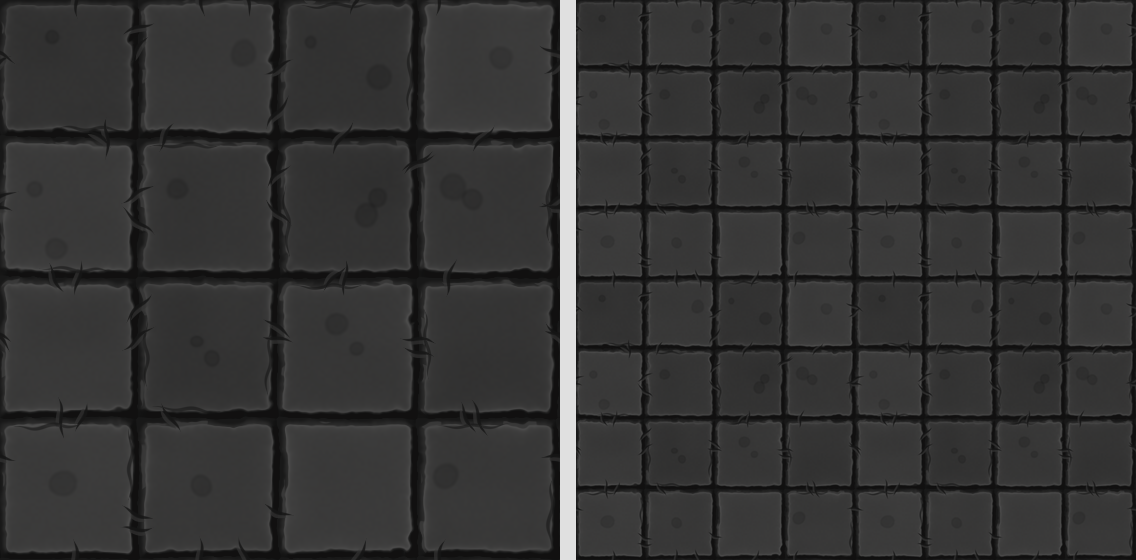
Left, the tile; right, the same tile 2 across and 2 down.
This texture is drawn by a Shadertoy shader. Its source:

```glsl
// Four by four dark stone tiles with chipped edges, cracked grooves and faint stains.

float hash(vec2 p) {
    return fract(sin(dot(p, vec2(127.1, 311.7))) * 43758.5453);
}

// Value noise over the 4 x 4 tile grid, wrapping at its border
float noise(vec2 p, float freq) {
    p *= freq;
    vec2 i = floor(p), f = fract(p);
    f = f * f * (3.0 - 2.0 * f);
    vec2 a = mod(i, 4.0 * freq), b = mod(i + 1.0, 4.0 * freq);
    return mix(mix(hash(a), hash(vec2(b.x, a.y)), f.x),
               mix(hash(vec2(a.x, b.y)), hash(b), f.x), f.y);
}

// Distance to the chipped tile edge, positive on the tile
float tileDistance(vec2 p) {
    vec2 q = abs(fract(p) - 0.5) - 0.41;
    float d = 0.04 - length(max(q, 0.0)) - min(max(q.x, q.y), 0.0);
    d += 0.022 * (noise(p, 13.0) - 0.5) + 0.010 * (noise(p, 29.0) - 0.5);
    return d - 0.022 * smoothstep(0.65, 0.95, noise(p, 7.0));
}

// Cracks on the grooves of one axis: x = dark line, y = pale flake beside it
vec2 cracks(vec2 p, float axis) {
    vec2 cell = vec2(round(p.x), floor(p.y));
    vec2 result = vec2(0.0);
    for (int k = 0; k < 3; k++) {
        vec2 id = mod(cell, 4.0) + vec2(17.0 * axis, 31.0 * float(k)) + 5.0;
        float h1 = hash(id), h2 = hash(id + 7.3), h3 = hash(id + 13.7);
        bool along = k == 2;
        if (h3 < (along ? 0.6 : 0.3)) continue;

        vec2 v = p - cell - vec2(0.0, along ? mix(0.3, 0.7, h1) : mix(0.15, 0.85, h1));
        if (along) v.x -= h2 < 0.5 ? -0.06 : 0.06;
        float angle = along ? 1.57 + 0.12 * (h2 - 0.5) : 1.9 * (h2 - 0.5);
        float halfLength = along ? 0.22 : mix(0.07, 0.13, h3);
        vec2 dir = vec2(cos(angle), sin(angle));
        vec2 r = vec2(dot(v, dir), dot(v, vec2(-dir.y, dir.x)));
        r.y += 0.012 * sin(r.x * 24.0 + h1 * 6.28);

        float taper = 1.0 - r.x * r.x / (halfLength * halfLength);
        float line = smoothstep(0.008, -0.004, abs(r.y) - 0.011 * taper);
        float flake = smoothstep(0.0, 0.01, 0.022 * taper - abs(r.y + 0.022));
        result = max(result, along ? vec2(0.6 * line, 0.0) : vec2(0.85 * line, 0.7 * flake));
    }
    return result;
}

// Soft round blots with a slightly darker ring
float stains(vec2 p) {
    vec2 cell = mod(floor(p), 4.0);
    float sum = 0.0;
    for (int k = 0; k < 3; k++) {
        vec2 id = cell + 41.0 + 9.0 * float(k);
        vec2 center = 0.18 + 0.64 * vec2(hash(id), hash(id + 3.1));
        float radius = mix(0.05, 0.12, hash(id + 5.7));
        float d = length(fract(p) - center) + 0.03 * (noise(p, 6.0) - 0.5);
        float blot = smoothstep(radius, radius * 0.6, d);
        float ring = smoothstep(0.025, 0.0, abs(d - radius * 0.75));
        sum += step(0.68, hash(id + 8.9)) * (0.026 * blot + 0.010 * ring);
    }
    return sum;
}

void mainImage(out vec4 fragColor, in vec2 fragCoord) {
    vec2 p = 4.0 * fragCoord / iResolution.xy + vec2(0.013, -0.016);
    vec2 w = p;
    p += 0.024 * (vec2(noise(w, 5.0), noise(w + 1.37, 5.0)) - 0.5);

    // Slope of the edge, lit from the upper left
    float d = tileDistance(p);
    vec2 e = vec2(0.012, 0.0);
    vec2 slope = vec2(tileDistance(p + e.xy) - tileDistance(p - e.xy),
                      tileDistance(p + e.yx) - tileDistance(p - e.yx));
    float facing = dot(slope / (length(slope) + 0.002), vec2(0.71, -0.71));
    float lit = smoothstep(-0.4, 0.5, facing);

    // Groove: shadowed wall, lit wall and pale chips on it
    float shadowWall = mix(0.15, 0.065, smoothstep(0.0, 0.02, -d));
    float litWall = mix(0.17, 0.095, smoothstep(0.0, 0.05, -d));
    float groove = mix(shadowWall, litWall, lit);
    float chips = smoothstep(0.58, 0.68, noise(p, 9.0)) * smoothstep(-0.032, -0.02, d);
    groove = mix(groove, 0.235, 0.8 * chips * lit);

    // Tile face: own tone, mottling, stains and a worn bright rim
    float inside = max(d, 0.0);
    float face = mix(0.192, 0.232, hash(mod(floor(p), 4.0) + 2.0));
    face += 0.014 * (noise(p, 3.0) - 0.5) + 0.006 * (noise(p, 40.0) - 0.5);
    face -= stains(p);
    face += 0.02 * exp(-inside / 0.06);
    face += mix(0.05, 0.11, noise(p, 4.0)) * exp(-inside / 0.013);
    float shade = mix(groove, face, smoothstep(-0.008, 0.008, d));

    // Cracks across and along both groove directions
    vec2 crack = max(cracks(p, 0.0), cracks(p.yx, 1.0));
    shade = mix(shade, 0.2, crack.y * smoothstep(0.02, -0.01, d));
    shade = mix(shade, 0.085, crack.x);

    fragColor = vec4(shade * vec3(1.0, 0.995, 0.99), 1.0);
}
```
